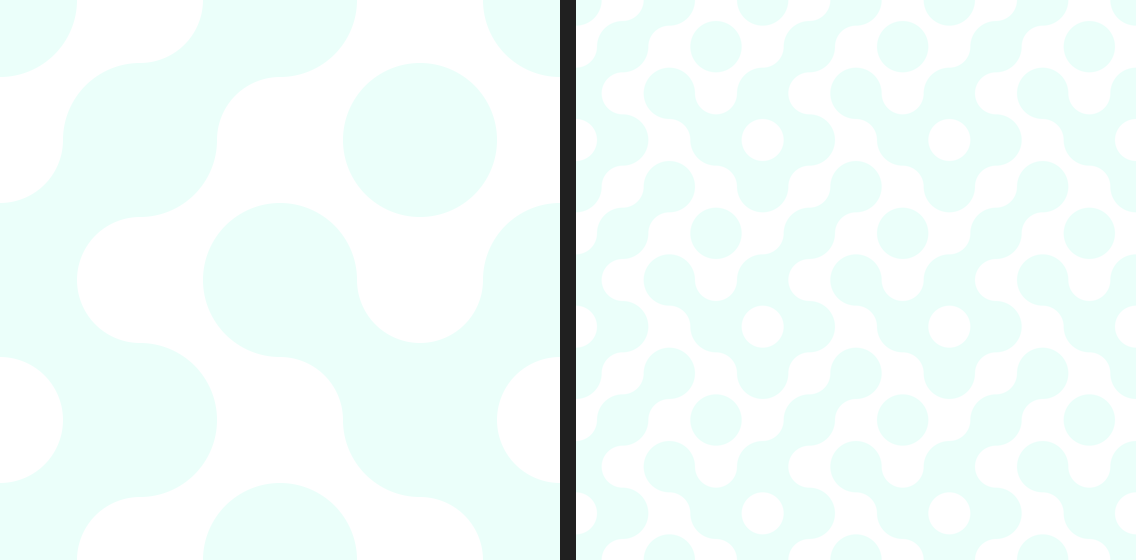
Left, the tile; right, the same tile 3 across and 3 down.
This pattern is drawn by a Shadertoy shader. Its source:

```glsl
// Two-tone Truchet blobs: a 4 by 4 grid whose corners alternate mint and white.
// Each cell joins either its two mint corners or its two white ones, and rounds
// off the other pair with quarter discs whose radii add up to one cell.

const int CELLS = 4;                 // cells across and down, even so that it tiles
const float MINT_RADIUS = 0.55;      // mint quarter discs, in cells
const float WHITE_RADIUS = 1.0 - MINT_RADIUS;
const int MINT_JOINS = 0x21D9;       // one bit per cell, row by row from the bottom
const vec3 MINT = vec3(0.92, 1.0, 0.98);
const vec3 WHITE = vec3(1.0);

// Distance to the nearer of the corners (0,0) and (1,1)
float diagonalCornerDistance(vec2 p) {
    return min(length(p), length(1.0 - p));
}

// Signed distance to the mint area, negative inside, in cells
float mintDistance(vec2 p) {
    ivec2 cell = ivec2(mod(floor(p), float(CELLS)));
    vec2 local = fract(p);

    // Mirror odd cells so that the mint corners are always (0,0) and (1,1)
    if (((cell.x + cell.y) & 1) == 1) local.x = 1.0 - local.x;

    bool joinsMint = ((MINT_JOINS >> (cell.x + CELLS * cell.y)) & 1) == 1;
    if (joinsMint) {
        vec2 mirrored = vec2(1.0 - local.x, local.y);
        return WHITE_RADIUS - diagonalCornerDistance(mirrored);
    }
    return diagonalCornerDistance(local) - MINT_RADIUS;
}

void mainImage(out vec4 fragColor, in vec2 fragCoord) {
    vec2 p = fragCoord / iResolution.xy * float(CELLS);
    float pixel = float(CELLS) / min(iResolution.x, iResolution.y);

    // Blend over one pixel at the edge
    float coverage = clamp(0.5 - mintDistance(p) / pixel, 0.0, 1.0);
    fragColor = vec4(mix(WHITE, MINT, coverage), 1.0);
}
```
